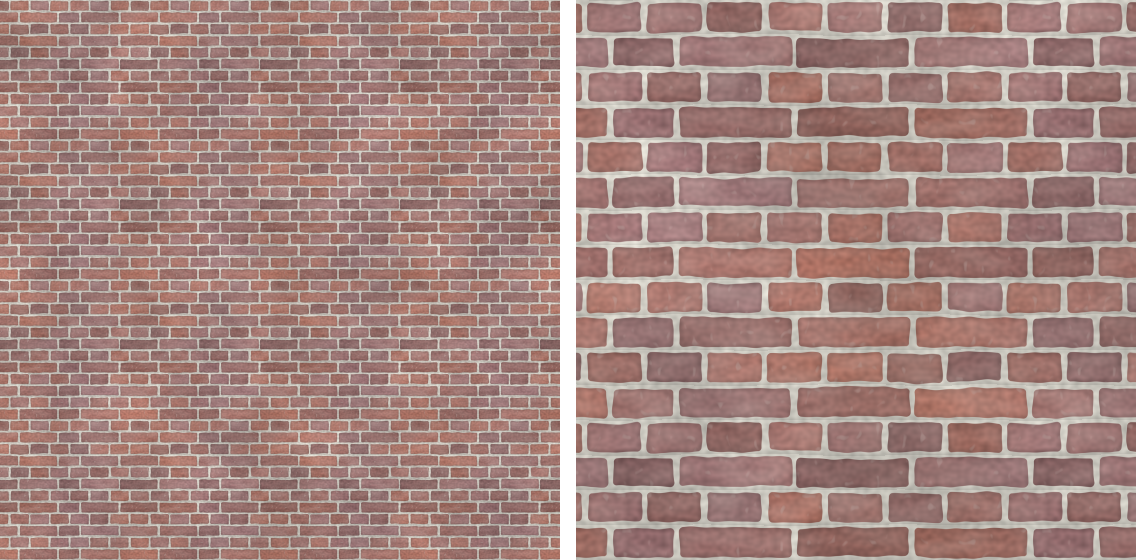
Left, the full canvas; right, a detail of the centre.
Write a WebGL 1 fragment shader that draws this texture.

```glsl
precision highp float;
uniform vec2 u_resolution;

// Layout: the wall is a grid of square tiles; lengths are in course heights
const float TILES = 4.0;
const float COURSES = 12.0;
const float HEADER = 12.0 / 7.0;
const float STRETCHER = 3.37;
const float HEADER_START = 0.82;
const float STRETCHER_START = 6.87;
const float JOINT = 0.145;
const float CORNER = 0.11;
const float SIZE_JITTER = 0.045;
const float EDGE_WOBBLE = 0.06;

// Weathering
const float DARK_BRICKS = 0.65;
const float BLOOM = 0.14;
const float GRAIN = 0.16;
const float STAIN = 0.13;

const vec3 RUST = vec3(0.68, 0.44, 0.38);
const vec3 PLUM = vec3(0.59, 0.43, 0.44);
const vec3 UMBER = vec3(0.46, 0.335, 0.33);
const vec3 PALE = vec3(0.74, 0.67, 0.65);
const vec3 MORTAR = vec3(0.79, 0.78, 0.745);

const float TAU = 6.2831853;

float hash(vec2 p) {
  vec3 q = fract(vec3(p.xyx) * vec3(0.1031, 0.1030, 0.0973));
  q += dot(q, q.yzx + 33.33);
  return fract((q.x + q.y) * q.z);
}

float cornerSlope(vec2 cell, vec2 offset, vec2 period) {
  float angle = TAU * hash(mod(cell, period) + 7.0);
  return dot(vec2(cos(angle), sin(angle)), offset);
}

// Gradient noise that wraps after a whole number of cells
float noise(vec2 p, vec2 period) {
  vec2 i = floor(p), f = fract(p);
  vec2 s = f * f * f * (f * (f * 6.0 - 15.0) + 10.0);
  vec2 e = vec2(1.0, 0.0);
  float low = mix(cornerSlope(i, f, period),
                  cornerSlope(i + e.xy, f - e.xy, period), s.x);
  float high = mix(cornerSlope(i + e.yx, f - e.yx, period),
                   cornerSlope(i + e.xx, f - e.xx, period), s.x);
  return mix(low, high, s.y);
}

// Noise that repeats with each tile
float tileNoise(vec2 p, vec2 frequency) {
  return noise(p * frequency, COURSES * frequency);
}

float roundedBox(vec2 p, vec2 halfSize, float radius) {
  vec2 q = abs(p) - halfSize + radius;
  return length(max(q, 0.0)) + min(max(q.x, q.y), 0.0) - radius;
}

void main() {
  vec2 uv = gl_FragCoord.xy / u_resolution;
  vec2 p = uv * TILES * COURSES;
  float pixel = TILES * COURSES / min(u_resolution.x, u_resolution.y);

  // Courses of headers alternate with three stretchers and a closer
  vec2 laid = p + vec2(0.0, 0.07 * tileNoise(p, vec2(0.5)));
  float course = mod(floor(laid.y), COURSES);
  bool headers = mod(course, 2.0) > 0.5;
  float along = mod(laid.x - (headers ? HEADER_START : STRETCHER_START), COURSES);
  float pitch = headers ? HEADER : STRETCHER;
  float index = min(floor(along / pitch), headers ? 6.0 : 3.0);
  float width = min(pitch, COURSES - index * pitch);

  // Brick outline
  vec2 id = vec2(index, course);
  vec2 jitter = vec2(hash(id + 31.0), hash(id + 57.0)) - 0.5;
  vec2 local = vec2(along - index * pitch - 0.5 * width, fract(laid.y) - 0.5);
  vec2 halfSize = 0.5 * (vec2(width, 1.0) - JOINT) - SIZE_JITTER * abs(jitter);
  float d = roundedBox(local - SIZE_JITTER * jitter, halfSize, CORNER);
  d += EDGE_WOBBLE * tileNoise(p, vec2(2.0));
  float brickMask = 1.0 - smoothstep(-0.7 * pixel, 0.7 * pixel, d);

  // Fired colour, shifting from rust to plum across each tile
  float drift = 0.22 * cos(TAU * (uv.x * TILES - 0.62));
  float hue = clamp(hash(id + 11.0) + drift, 0.0, 1.0);
  float burnt = hash(id + 83.0);
  vec3 brick = mix(RUST, PLUM, hue);
  brick = mix(brick, UMBER, DARK_BRICKS * burnt * burnt);

  // Surface: streaks, grain, pale bloom and chips
  float streak = tileNoise(p + 2.0 * jitter.y, vec2(1.0, 3.0));
  float grain = tileNoise(p, vec2(5.0, 6.0));
  float patches = tileNoise(p, vec2(0.75, 1.5));
  brick *= 1.0 + GRAIN * (0.6 * streak + grain);
  float bloom = BLOOM * (0.6 + hash(id + 5.0)) + 0.25 * patches + 0.12 * streak;
  brick = mix(brick, PALE, clamp(bloom, 0.0, 0.5));
  brick = mix(brick, PALE, 0.35 * smoothstep(0.32, 0.55, tileNoise(p, vec2(4.0, 3.0))));
  brick *= 1.0 - 0.10 * smoothstep(-0.16, 0.0, d);

  // Mortar, shaded beneath the upper brick
  vec3 mortar = MORTAR * (1.0 + 0.12 * grain + 0.12 * patches);
  mortar *= 1.0 - 0.08 * smoothstep(0.35, 0.5, -local.y);

  // Broad stains differ from tile to tile
  float stain = noise(uv * 7.0, vec2(7.0)) + 0.5 * noise(uv * 17.0, vec2(17.0));
  vec3 color = mix(mortar, brick, brickMask) * (1.0 + STAIN * stain);
  gl_FragColor = vec4(clamp(color, 0.0, 1.0), 1.0);
}
```
